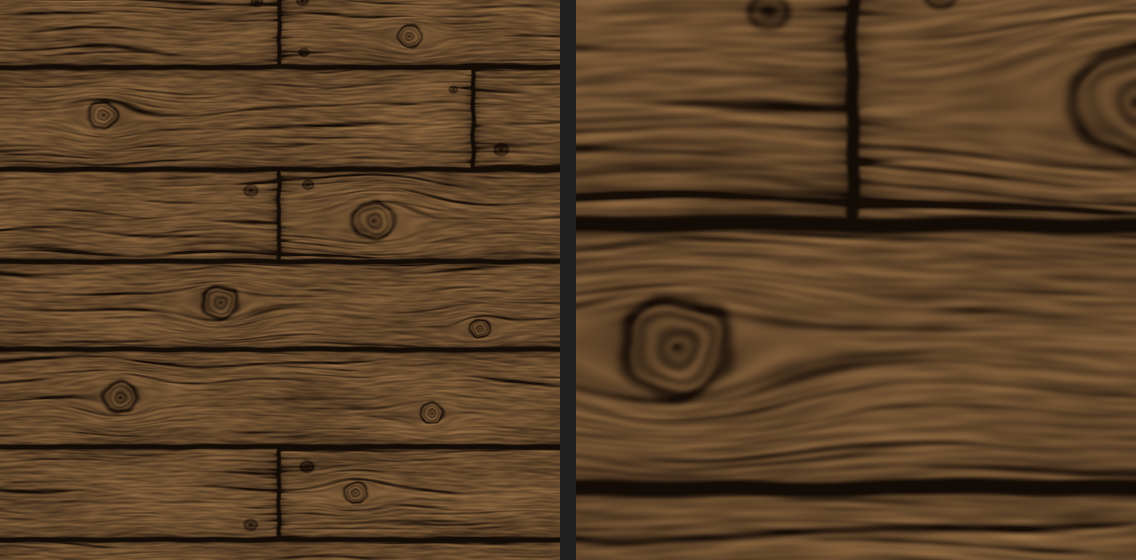
Left, the full canvas; right, a detail of the centre.
Reproduce this texture procedurally as a Shadertoy shader.

```glsl
// Weathered brown planks in six staggered courses, with knots, nail holes and cracks.
// Knots bend the grain coordinate; fibres and cracks follow it as a height field,
// which is then lit from above and mapped to a dark-to-light wood ramp.

const vec3 DARK_WOOD = vec3(0.14, 0.09, 0.05);
const vec3 LIGHT_WOOD = vec3(0.56, 0.41, 0.25);
const vec3 GROOVE = vec3(0.075, 0.045, 0.02);

// Course boundaries, and the end joint of each course (-9 means none).
const float SEAMS[6] = float[6](0.036, 0.202, 0.376, 0.533, 0.697, 0.880);
const float JOINTS[7] = float[7](-9.0, 0.498, -9.0, -9.0, 0.498, 0.845, 0.499);

// Knots: centre and radius.
const vec3 KNOTS[8] = vec3[8](
    vec3(0.732, 0.935, 0.018), vec3(0.184, 0.794, 0.022),
    vec3(0.667, 0.605, 0.031), vec3(0.393, 0.460, 0.027),
    vec3(0.857, 0.413, 0.015), vec3(0.215, 0.290, 0.025),
    vec3(0.771, 0.262, 0.017), vec3(0.635, 0.120, 0.017));

float sq(float x) { return x * x; }

float hash(vec2 p) {
    vec3 q = fract(p.xyx * 0.1031);
    q += dot(q, q.yzx + 33.33);
    return fract((q.x + q.y) * q.z);
}

float corner(vec2 cell, vec2 offset) {
    float angle = 6.2832 * hash(cell);
    return dot(vec2(cos(angle), sin(angle)), offset);
}

float gradientNoise(vec2 p) {
    vec2 i = floor(p), f = p - i;
    vec2 u = f * f * f * (f * (f * 6.0 - 15.0) + 10.0);
    vec2 e = vec2(1.0, 0.0);
    return mix(mix(corner(i, f), corner(i + e, f - e), u.x),
               mix(corner(i + e.yx, f - e.yx), corner(i + 1.0, f - 1.0), u.x), u.y);
}

// Long tapering cracks along the grain, stronger near plank ends.
float cracks(vec2 grain, float freq, float width, float seed, float endGap) {
    float phase = grain.y * freq + 0.9 * gradientNoise(grain * vec2(3.0, 0.25 * freq) + seed);
    float id = floor(phase + 0.5);
    float presence = gradientNoise(vec2(grain.x * 4.5 + seed, id * 7.37 + seed));
    float strength = smoothstep(-0.08, 0.4, presence + 0.35 * exp(-endGap * 30.0));
    float dist = abs(phase - id) / freq;
    return strength * exp(-sq(dist / (width * (0.4 + 0.6 * strength))));
}

float woodHeight(vec2 p, float seed, float endGap) {
    vec2 grain = p;
    grain.y += 0.009 * gradientNoise(p * vec2(5.0, 9.0) + seed);
    float core = 0.0, rings = 0.0;
    for (int i = 0; i < 8; i++) {
        vec3 knot = KNOTS[i];
        vec2 d = p - knot.xy;
        vec2 spread = d * vec2(0.55, 1.0) / (1.7 * knot.z);
        grain.y -= d.y * exp(-dot(spread, spread));
        float q = length(d * vec2(0.9, 1.0)) / knot.z;
        if (q > 2.5) continue;
        q += 0.18 * gradientNoise(d / knot.z * 1.3 + knot.x * 90.0);
        float disc = 1.0 - smoothstep(0.85, 1.1, q);
        core = max(core, disc);
        rings += disc * (0.13 + 0.11 * cos(q * 17.0) + 0.25 * exp(-q * q * 8.0));
        rings += 0.5 * exp(-sq((q - 1.05) * 6.0));
    }
    float broad = gradientNoise(grain * vec2(4.0, 22.0) + seed);
    float fibre = gradientNoise(grain * vec2(13.0, 110.0) + seed)
                + gradientNoise(grain * vec2(28.0, 210.0) - seed);
    float cut = 0.55 * cracks(grain, 31.0, 0.0036, seed, endGap)
              + 0.28 * cracks(grain, 73.0, 0.0024, seed + 3.7, endGap);
    return 0.24 * broad + 0.21 * fibre - (1.0 - core) * cut - rings;
}

// Up to four nail holes around an end joint.
float nailHoles(vec2 p, float joint, float low, float high, float row) {
    float holes = 0.0;
    for (int i = 0; i < 4; i++) {
        vec2 key = vec2(row * 5.3, float(i) * 9.1);
        float side = i < 2 ? -1.0 : 1.0;
        float level = (i % 2 == 0 ? 0.2 : 0.8) + 0.12 * (hash(key + 1.7) - 0.5);
        vec2 centre = vec2(joint + side * mix(0.034, 0.055, hash(key + 4.1)), mix(low, high, level));
        float radius = mix(0.006, 0.011, hash(key + 8.6));
        float q = length((p - centre) * vec2(0.85, 1.0)) / radius;
        float hole = 0.65 * exp(-sq(q * 1.6)) + 0.4 * exp(-sq((q - 0.9) * 4.0));
        holes += step(0.35, hash(key)) * hole;
    }
    return holes;
}

void mainImage(out vec4 fragColor, in vec2 fragCoord) {
    vec2 p = fragCoord / iResolution.xy;
    vec2 edge = p + 0.003 * vec2(gradientNoise(p * vec2(6.0, 35.0)), gradientNoise(p * vec2(15.0, 6.0)));

    // Find the plank and the distances to its edges.
    int row = 0;
    for (int i = 0; i < 6; i++) row += edge.y > SEAMS[i] ? 1 : 0;
    float low = row > 0 ? SEAMS[row - 1] : SEAMS[5] - 1.0;
    float high = row < 6 ? SEAMS[row] : SEAMS[0] + 1.0;
    float joint = JOINTS[row];
    float endGap = abs(edge.x - joint);
    float gap = min(min(edge.y - low, high - edge.y), endGap + 0.001);
    float seed = float(row % 6) * 17.3 + step(joint, edge.x) * 5.7;

    // Grain relief lit from above, then wear and edge shading.
    float h = woodHeight(p, seed, endGap);
    float relief = h - woodHeight(p + vec2(0.0, 0.003), seed, endGap);
    float tone = 0.64 + h + 0.45 * relief;
    tone -= nailHoles(p, joint, low, high, float(row));
    tone += 0.12 * exp(-sq((high - edge.y - 0.010) / 0.003)) - 0.45 * exp(-gap * 110.0);

    vec3 color = mix(DARK_WOOD, LIGHT_WOOD, clamp(tone, -0.12, 1.12));
    color = mix(color, GROOVE, 1.0 - smoothstep(0.0025, 0.0065, gap));
    fragColor = vec4(color, 1.0);
}
```
